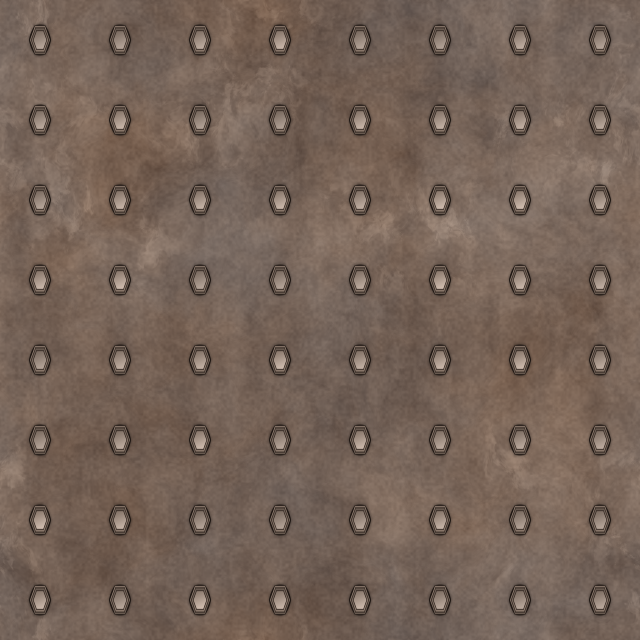
A WebGL 1 fragment shader for this texture:

```glsl
precision highp float;
uniform vec2 u_resolution;

const float BOLTS = 8.0;

float hash(vec2 p, float seed) {
  vec3 q = fract(vec3(p.xyx + seed * 7.31) * vec3(0.1031, 0.1030, 0.0973));
  q += dot(q, q.yzx + 33.33);
  return fract((q.x + q.y) * q.z);
}

// Value noise that wraps after freq lattice cells
float noise(vec2 uv, vec2 freq, float seed) {
  vec2 p = uv * freq;
  vec2 i = floor(p);
  vec2 f = fract(p);
  f = f * f * (3.0 - 2.0 * f);
  vec2 lo = mod(i, freq);
  vec2 hi = mod(i + 1.0, freq);
  return mix(mix(hash(lo, seed), hash(vec2(hi.x, lo.y), seed), f.x),
             mix(hash(vec2(lo.x, hi.y), seed), hash(hi, seed), f.x), f.y);
}

float fbm(vec2 uv, vec2 freq, float gain, float seed) {
  float sum = 0.0;
  float total = 0.0;
  float amp = 1.0;
  for (int i = 0; i < 5; i++) {
    sum += amp * noise(uv, freq, seed + float(i));
    total += amp;
    amp *= gain;
    freq *= 2.0;
  }
  return sum / total;
}

// Stained, worn metal sheet
vec3 metal(vec2 uv) {
  vec2 warp = vec2(fbm(uv, vec2(6.0), 0.6, 1.0), fbm(uv, vec2(6.0), 0.6, 9.0)) - 0.5;
  vec2 warped = uv + 0.09 * warp;
  float clouds = fbm(warped, vec2(4.0), 0.68, 17.0) - 0.5;
  float bands = fbm(warped, vec2(2.0, 5.0), 0.5, 25.0) - 0.5;
  float streaks = fbm(uv + 0.015 * warp, vec2(28.0, 4.0), 0.6, 33.0) - 0.5;
  float mottle = fbm(warped, vec2(28.0), 0.75, 41.0) - 0.5;
  float grain = noise(uv, vec2(230.0), 49.0) - 0.5;
  float tone = 0.48 + 0.85 * clouds + 0.4 * bands + 0.4 * streaks
             + 0.55 * mottle + 0.2 * grain;

  // Pale scuffs gathered in patches
  float patches = smoothstep(0.5, 0.72, fbm(warped, vec2(5.0), 0.5, 57.0));
  float scuffs = smoothstep(0.5, 0.68, fbm(warped, vec2(32.0, 24.0), 0.65, 65.0));
  tone += 0.3 * patches * scuffs;

  vec3 color = mix(vec3(0.345, 0.28, 0.245), vec3(0.595, 0.515, 0.46), clamp(tone, -0.2, 1.3));
  float tint = fbm(warped, vec2(5.0), 0.65, 73.0) - 0.5;
  return color + tint * vec3(0.07, 0.0, -0.06);
}

// Tall hexagon measure: equals the half width on its outline
float hexagon(vec2 p) {
  vec2 q = abs(p) * vec2(1.0, 0.62);
  return max(q.y * 1.155, q.x + q.y * 0.577);
}

float inside(float d, float radius, float soft) {
  return 1.0 - smoothstep(-soft, soft, d - radius);
}

// Nested rims around a bevelled face; p is measured in grid cells
vec3 addBolt(vec3 base, vec2 p, vec2 id, float soft) {
  vec3 dark = vec3(0.12, 0.09, 0.075);
  vec3 groove = vec3(0.23, 0.185, 0.16);
  vec3 rim = vec3(0.53, 0.46, 0.41);
  float hex = hexagon(p);
  float rounded = mix(hex, length(p * vec2(1.0, 0.716)), 0.5);
  float wear = 0.92 + 0.16 * hash(id, 81.0);
  float light = clamp(0.5 + dot(p, vec2(1.6, -4.0)), 0.0, 1.0);

  vec3 color = base * (1.0 - 0.3 * inside(rounded, 0.145, 0.03));
  color = mix(color, dark, inside(rounded, 0.138, soft));
  color = mix(color, rim * mix(1.0, 0.8, light), inside(hex, 0.126, soft));
  color = mix(color, groove, inside(hex, 0.114, soft));
  color = mix(color, rim * mix(0.8, 1.1, light), inside(hex, 0.103, soft));
  color = mix(color, groove, inside(hex, 0.09, soft));
  vec3 face = mix(vec3(0.50, 0.435, 0.39), vec3(0.77, 0.70, 0.65), light);
  return mix(color, face * wear, inside(hex, 0.08, soft));
}

void main() {
  vec2 uv = gl_FragCoord.xy / u_resolution;
  vec2 cell = uv * BOLTS;
  float soft = max(0.006, 0.6 * BOLTS / min(u_resolution.x, u_resolution.y));
  vec3 color = addBolt(metal(uv), fract(cell) - 0.5, floor(cell), soft);
  gl_FragColor = vec4(clamp(color, 0.0, 1.0), 1.0);
}
```
